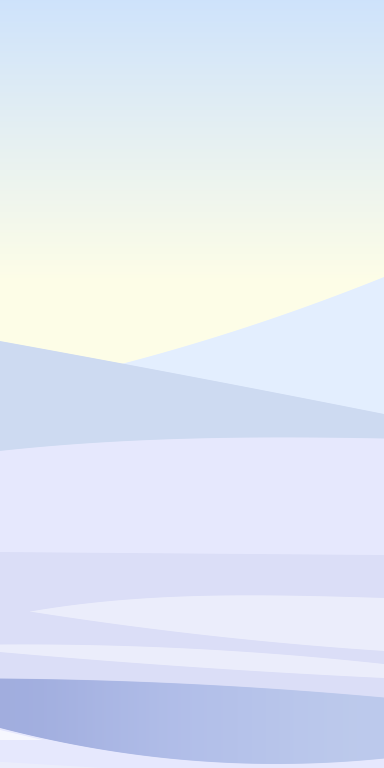
This background is drawn by a Shadertoy shader. Its source:

```glsl
// Smooth coverage of everything below an edge; depth grows downward
float below(float depth, float edge) {
    return smoothstep(-0.6, 0.6, (depth - edge) * iResolution.y);
}

float between(float depth, float top, float bottom) {
    return below(depth, top) * (1.0 - below(depth, bottom));
}

void mainImage(out vec4 fragColor, in vec2 fragCoord) {
    vec2 uv = fragCoord / iResolution.xy;
    float x = uv.x;
    float depth = 1.0 - uv.y;

    vec3 snow = vec3(0.902, 0.910, 0.992);
    vec3 paleSnow = vec3(0.922, 0.929, 0.984);

    // Sky
    vec3 color = mix(vec3(0.808, 0.888, 0.985), vec3(0.992, 0.992, 0.906),
                     clamp(depth / 0.365, 0.0, 1.0));

    // Distant hills
    float farRidge = 0.4727 - 0.149 * (x - 0.3255) - 0.0513 * (x - 0.3255) * (x - 0.6667);
    color = mix(color, vec3(0.892, 0.934, 0.998), below(depth, farRidge));
    float nearRidge = 0.444 + x * (0.0905 + 0.0045 * x);
    color = mix(color, vec3(0.804, 0.855, 0.945), below(depth, nearRidge));

    // Snow field and its shaded foreground
    float fieldEdge = 0.5872 + x * (-0.0544 + x * (0.0504 - 0.0122 * x));
    color = mix(color, snow, below(depth, fieldEdge));
    color = mix(color, vec3(0.857, 0.869, 0.968), below(depth, 0.7188 + 0.0039 * x));

    // Bright drift tapering to a point at the left
    float t = max((x - 0.078) / 0.922, 0.0);
    float driftTop = 0.7963 + t * (-0.0798 + t * (0.0927 - 0.0306 * t));
    float driftBottom = 0.7963 + t * (0.0723 - 0.021 * t);
    color = mix(color, paleSnow, between(depth, driftTop, driftBottom) * step(0.078, x));

    // Narrow streak
    float streakTop = 0.8392 + x * (-0.0034 + 0.0288 * x);
    float streakBottom = 0.849 + x * (0.044 - 0.0102 * x);
    color = mix(color, paleSnow, between(depth, streakTop, streakBottom));

    // Blue hollow, lighter to the right
    vec3 hollow = mix(vec3(0.630, 0.680, 0.872), vec3(0.695, 0.745, 0.912), smoothstep(0.0, 0.55, x));
    hollow = mix(hollow, vec3(0.738, 0.790, 0.924), smoothstep(0.4, 1.0, x));
    color = mix(color, hollow, below(depth, 0.8835 + x * (0.004 + 0.0207 * x)));

    // Near bank with a bright wedge and a pale corner
    float bank = 0.9948 - 0.0905 * (x - 0.72) * (x - 0.72);
    color = mix(color, snow, below(depth, bank));
    color = mix(color, vec3(0.965, 0.969, 0.998), between(depth, 0.9505 + 0.118 * x, 0.9635));
    color = mix(color, paleSnow, below(depth, 0.992 + 0.03 * x));

    fragColor = vec4(color, 1.0);
}
```
